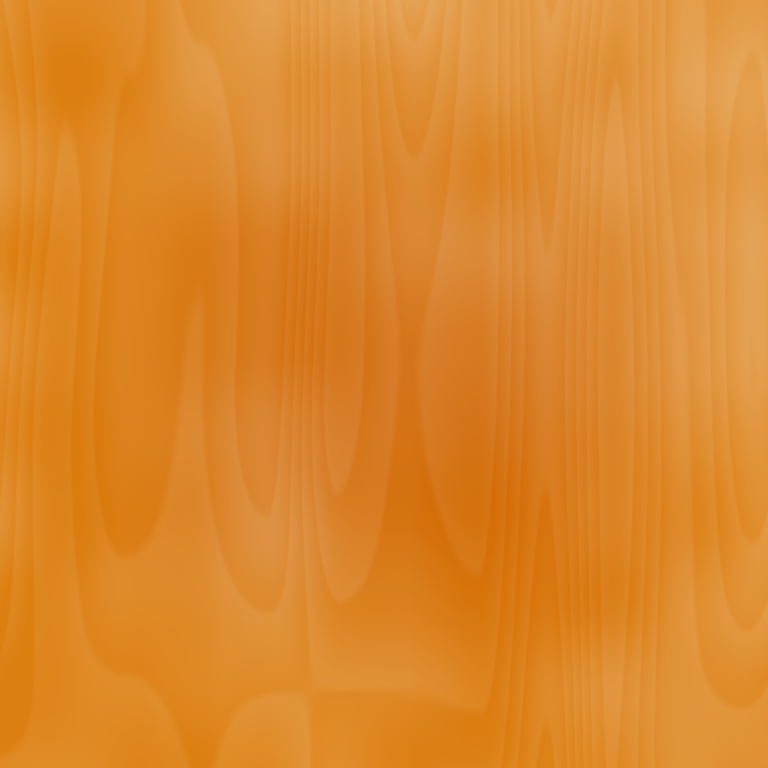
A Shadertoy shader for this texture:

```glsl
#define OCHRE vec3(0.865, 0.500, 0.070)
#define PALE vec3(0.902, 0.652, 0.350)
#define RED_SHIFT vec3(0.045, 0.095, 0.060)
#define GRAIN_SCALE vec2(11.0, 1.15)
#define RING_COUNT 8.0
#define RING_CONTRAST 0.27
#define RING_SOFTNESS 0.11
#define CLOUD_SCALE vec2(3.6, 4.2)
#define CLOUD_CONTRAST 1.45
#define HEART_CENTER vec2(0.54, 0.54)
#define HEART_FALLOFF 8.0

float hash(vec2 p) {
    return fract(sin(dot(p, vec2(127.1, 311.7))) * 43758.5453);
}

float noise(vec2 p) {
    vec2 cell = floor(p);
    vec2 f = fract(p);
    f = f * f * (3.0 - 2.0 * f);
    float low = mix(hash(cell), hash(cell + vec2(1.0, 0.0)), f.x);
    float high = mix(hash(cell + vec2(0.0, 1.0)), hash(cell + vec2(1.0, 1.0)), f.x);
    return mix(low, high, f.y);
}

float clouds(vec2 p) {
    return 0.68 * noise(p) + 0.32 * noise(p * 2.1 + 17.3);
}

// Sawtooth contours of stretched noise form the long arches
float growthRings(vec2 uv) {
    vec2 p = uv * GRAIN_SCALE;
    p.x += 0.5 * noise(uv * vec2(2.0, 2.5) + 41.0);
    float height = RING_COUNT * noise(p + vec2(5.0, 9.4));
    float phase = fract(height);
    float edge = clamp(RING_SOFTNESS + fwidth(height), 0.0, 0.9);
    return phase * (1.0 - smoothstep(1.0 - edge, 1.0, phase));
}

void mainImage(out vec4 fragColor, in vec2 fragCoord) {
    vec2 uv = fragCoord / iResolution.y;

    // Soft light and dark patches
    float pale = 0.52 + CLOUD_CONTRAST * (clouds(uv * CLOUD_SCALE + 3.7) - 0.5);

    // Reddish heartwood with an uneven border
    vec2 offset = uv - HEART_CENTER;
    offset += 0.22 * (vec2(noise(uv * 3.0 + 23.0), noise(uv * 3.0 + 61.0)) - 0.5);
    float heart = exp(-HEART_FALLOFF * dot(offset, offset));
    pale = mix(pale, 0.30, 0.45 * heart) - 0.18 * (heart - 0.35);

    // Grain and faint vertical fibres
    pale += RING_CONTRAST * (growthRings(uv) - 0.44);
    pale += 0.05 * (noise(uv * vec2(38.0, 1.3) + 80.0) - 0.5);

    vec3 wood = mix(OCHRE, PALE, clamp(pale, 0.0, 1.0)) - RED_SHIFT * heart;
    fragColor = vec4(wood, 1.0);
}
```
